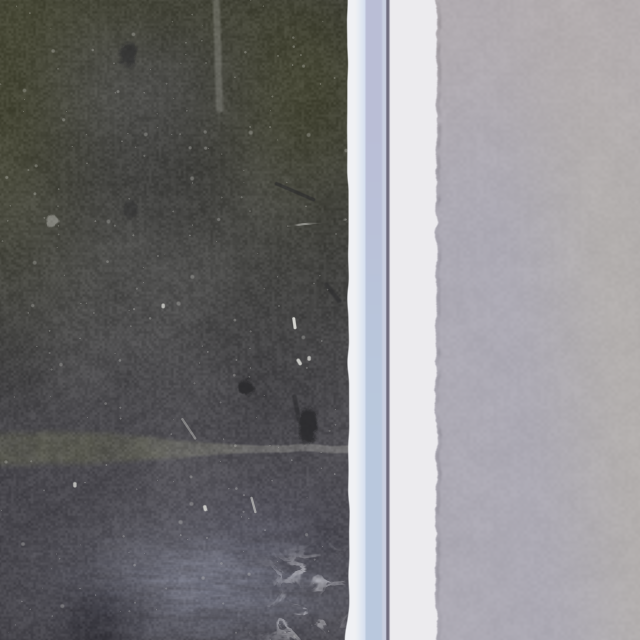
Give the GLSL for this texture, as a WebGL 2 fragment shader.

```glsl
#version 300 es
precision highp float;
uniform vec2 u_resolution;
out vec4 fragColor;

float hash(vec2 p) {
    return fract(sin(dot(p, vec2(127.1, 311.7))) * 43758.5453);
}

float noise(vec2 p) {
    vec2 i = floor(p), f = fract(p);
    f = f * f * (3.0 - 2.0 * f);
    return mix(mix(hash(i), hash(i + vec2(1, 0)), f.x),
               mix(hash(i + vec2(0, 1)), hash(i + vec2(1, 1)), f.x), f.y);
}

float fbm(vec2 p) {
    float sum = 0.0, amp = 0.5;
    for (int i = 0; i < 5; i++) {
        sum += amp * noise(p);
        p = p * 2.03 + 17.3;
        amp *= 0.5;
    }
    return sum;
}

float rise(float x, float edge, float soft) {
    return smoothstep(edge - soft, edge + soft, x);
}

float glow(vec2 p, vec2 center, vec2 size) {
    vec2 d = (p - center) / size;
    return exp(-dot(d, d));
}

float scratch(vec2 p, vec2 a, vec2 b, float width) {
    vec2 ab = b - a;
    float t = clamp(dot(p - a, ab) / dot(ab, ab), 0.0, 1.0);
    return 1.0 - smoothstep(width * 0.4, width * 1.4, length(p - a - ab * t));
}

// Rough-edged stain
float blot(vec2 p, vec2 center, vec2 size) {
    float d = length((p - center) / size) + 0.9 * (fbm(p * 90.0) - 0.5);
    return 1.0 - smoothstep(0.65, 1.15, d);
}

// One randomly placed chip in some cells of a grid
float specks(vec2 p, float cells, float density) {
    vec2 id = floor(p * cells), f = fract(p * cells);
    vec2 center = 0.25 + 0.5 * vec2(hash(id + 3.1), hash(id + 8.7));
    float radius = mix(0.06, 0.16, hash(id + 5.3));
    float dotMask = 1.0 - smoothstep(radius * 0.4, radius * 1.4, length(f - center));
    return dotMask * step(1.0 - density, hash(id));
}

vec3 slate(vec2 p) {
    float cloud = fbm(p * 7.0) - 0.48;
    float grain = noise(p * 260.0) - 0.5;
    vec3 col = mix(vec3(0.295, 0.29, 0.315), vec3(0.29, 0.29, 0.285), rise(p.y, 0.42, 0.22));
    float olive = glow(p, vec2(0.0, 0.86), vec2(0.13, 0.3)) + glow(p, vec2(0.48, 0.87), vec2(0.14, 0.2))
                + 0.6 * glow(p, vec2(0.22, 1.0), vec2(0.2, 0.08));
    col += vec3(-0.012, -0.007, -0.07) * olive;
    col += 0.11 * cloud + 0.07 * grain + 0.04 * (fbm(p * 60.0) - 0.48);

    // Worn horizontal band, narrowing to the right
    float halfBand = mix(0.026, 0.006, smoothstep(0.1, 0.42, p.x));
    float bandY = 0.299 + 0.006 * (fbm(vec2(p.x * 25.0, 2.0)) - 0.5);
    float band = 1.0 - smoothstep(halfBand * 0.6, halfBand * 1.3, abs(p.y - bandY));
    vec3 bandTint = mix(vec3(0.06, 0.065, 0.015), vec3(0.13, 0.13, 0.115), smoothstep(0.15, 0.5, p.x));
    col += band * bandTint * (0.65 + 0.7 * fbm(p * 45.0));

    // Chalky smear and darker corners below
    float streaks = fbm(vec2(p.x * 18.0, p.y * 110.0));
    float smear = glow(p, vec2(0.33, 0.085), vec2(0.19, 0.085));
    col += smear * vec3(0.13, 0.14, 0.165) * (0.35 + 1.3 * streaks);
    col += glow(p, vec2(0.42, 0.19), vec2(0.12, 0.06)) * vec3(0.035, 0.035, 0.045);
    col -= 0.08 * glow(p, vec2(0.15, 0.02), vec2(0.06, 0.08));
    col -= 0.04 * glow(p, vec2(0.52, 0.17), vec2(0.06, 0.05));

    // Curled chalk lines at the lower right
    vec2 curl = p + 0.02 * vec2(noise(p * 38.0), noise(p * 38.0 + 9.0));
    float line = 1.0 - smoothstep(0.01, 0.06, abs(fbm(curl * vec2(17.0, 24.0)) - 0.5));
    float patchMask = glow(p, vec2(0.487, 0.105), vec2(0.055, 0.03)) + glow(p, vec2(0.47, 0.03), vec2(0.055, 0.04));
    col += line * patchMask * vec3(0.3, 0.3, 0.29);

    // Dark stains and gouges
    float dark = blot(p, vec2(0.48, 0.333), vec2(0.016, 0.03));
    dark = max(dark, blot(p, vec2(0.385, 0.394), vec2(0.014, 0.013)));
    dark = max(dark, 0.7 * blot(p, vec2(0.2, 0.916), vec2(0.015, 0.022)));
    dark = max(dark, 0.45 * blot(p, vec2(0.203, 0.672), vec2(0.012, 0.014)));
    dark = max(dark, 0.7 * scratch(p, vec2(0.432, 0.713), vec2(0.49, 0.688), 0.003));
    dark = max(dark, 0.6 * scratch(p, vec2(0.51, 0.555), vec2(0.53, 0.53), 0.004));
    dark = max(dark, 0.6 * scratch(p, vec2(0.46, 0.38), vec2(0.467, 0.345), 0.004));
    col = mix(col, vec3(0.16, 0.16, 0.17), dark * 0.85);

    // Pale scratches and chips
    float pale = 0.22 * scratch(p, vec2(0.338, 1.0), vec2(0.343, 0.83), 0.006);
    pale = max(pale, 0.5 * scratch(p, vec2(0.45, 0.647), vec2(0.54, 0.657), 0.0018) * rise(noise(p * 70.0), 0.45, 0.2));
    pale = max(pale, 0.4 * scratch(p, vec2(0.285, 0.345), vec2(0.305, 0.315), 0.002));
    pale = max(pale, 0.6 * scratch(p, vec2(0.393, 0.222), vec2(0.399, 0.2), 0.002));
    pale = max(pale, scratch(p, vec2(0.459, 0.502), vec2(0.461, 0.488), 0.0026));
    pale = max(pale, 0.9 * scratch(p, vec2(0.466, 0.437), vec2(0.469, 0.432), 0.003));
    pale = max(pale, 0.8 * scratch(p, vec2(0.483, 0.441), vec2(0.483, 0.439), 0.003));
    pale = max(pale, 0.8 * scratch(p, vec2(0.255, 0.523), vec2(0.255, 0.521), 0.003));
    pale = max(pale, 0.9 * scratch(p, vec2(0.32, 0.208), vec2(0.321, 0.204), 0.003));
    pale = max(pale, 0.8 * scratch(p, vec2(0.117, 0.244), vec2(0.117, 0.241), 0.003));
    pale = max(pale, 0.4 * blot(p, vec2(0.082, 0.655), vec2(0.009, 0.01)));
    pale = max(pale, 0.3 * specks(p, 45.0, 0.06));
    pale = max(pale, 0.25 * specks(p + 0.37, 90.0, 0.05));
    return mix(col, vec3(0.84, 0.84, 0.82), pale);
}

vec3 wall(vec2 p) {
    vec3 col = mix(vec3(0.675, 0.665, 0.705), vec3(0.7, 0.685, 0.68), smoothstep(0.78, 0.98, p.x + 0.12 * (p.y - 0.5)));
    col = mix(col, vec3(0.7, 0.675, 0.685), 0.7 * smoothstep(0.6, 1.0, p.y));
    return col + 0.03 * (fbm(p * 28.0) - 0.48) + 0.022 * (noise(p * 190.0) - 0.5);
}

void main() {
    vec2 p = gl_FragCoord.xy / u_resolution;
    float soft = max(0.0015, 0.8 / u_resolution.x);

    // Trim profile from left to right
    float lean = 0.003 * (1.0 - p.y);
    float slateEdge = 0.5425 + lean + 0.003 * (noise(vec2(p.y * 30.0, 1.0)) - 0.5) - 0.006 * smoothstep(0.06, 0.0, p.y);
    float wallEdge = 0.682 + 0.009 * (fbm(vec2(p.y * 55.0, 4.0)) - 0.5);
    vec3 blue = mix(vec3(0.725, 0.785, 0.865), vec3(0.73, 0.745, 0.84), smoothstep(0.3, 0.85, p.y));
    vec3 col = slate(p);
    col = mix(col, mix(vec3(0.94, 0.945, 0.955), vec3(0.84, 0.88, 0.94), smoothstep(0.553, 0.572, p.x)), rise(p.x, slateEdge, soft));
    col = mix(col, blue, rise(p.x, 0.571, 0.002));
    col = mix(col, vec3(0.79, 0.81, 0.88), rise(p.x, 0.597, 0.002));
    col = mix(col, vec3(0.43, 0.42, 0.49), rise(p.x, 0.6035, soft));
    col = mix(col, vec3(0.925, 0.92, 0.935), rise(p.x, 0.6085, 0.002));
    col = mix(col, wall(p), rise(p.x, wallEdge, 0.002));
    col -= 0.07 * glow(p, vec2(wallEdge + 0.004, p.y), vec2(0.003, 1.0)) * noise(vec2(p.y * 80.0, 7.0));
    fragColor = vec4(clamp(col, 0.0, 1.0), 1.0);
}
```
